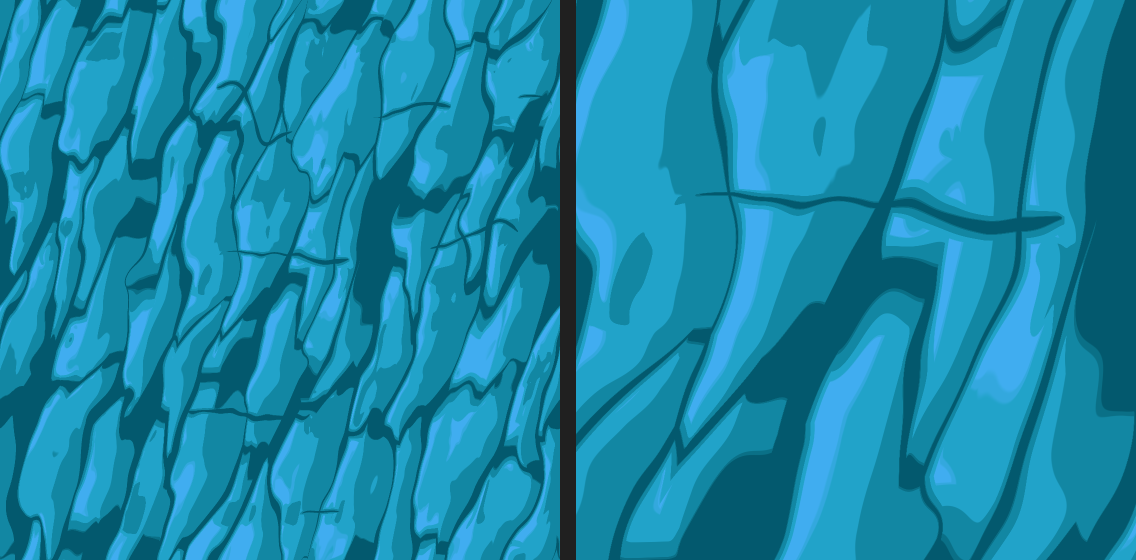
Left, the full canvas; right, a detail of the centre.
This texture is drawn by a WebGL 1 fragment shader. Its source:

```glsl
precision highp float;
uniform vec2 u_resolution;

// Layout: plates per tile, and how many columns the lean crosses per tile
const float COLUMNS = 11.0;
const float ROWS = 4.0;
const float LEAN = 3.0;

// Plate shape, in cells
const float HALF_LENGTH = 0.85;
const float WIDTH_MIN = 0.38;
const float WIDTH_VARY = 0.32;
const float BEND = 0.7;
const float RAGGED = 0.16;
const float CRACK = 0.085;
const float CRACK_SLOPE = 14.0;

// Upper tone limit of each flat colour
const float DEEP_TOP = 0.0;
const float RIM_TOP = 0.06;
const float SHADE_TOP = 0.43;
const float BODY_TOP = 0.77;
const float GLOW_TOP = 0.80;
const float SOFT = 0.006;

const vec3 DEEP = vec3(0.01, 0.35, 0.43);
const vec3 RIM = vec3(0.04, 0.44, 0.53);
const vec3 SHADE = vec3(0.07, 0.53, 0.64);
const vec3 BODY = vec3(0.13, 0.64, 0.79);
const vec3 GLOW = vec3(0.20, 0.66, 0.87);
const vec3 GLINT = vec3(0.25, 0.68, 0.94);

float hash(vec2 p) {
  vec3 a = fract(vec3(p.xyx) * 0.1031);
  a += dot(a, a.yzx + 33.33);
  return fract((a.x + a.y) * a.z);
}

// Wraps a cell of the leaning lattice, refined by scale, into one tile
vec2 wrapCell(vec2 cell, vec2 scale) {
  vec2 period = vec2(COLUMNS, ROWS) * scale;
  float turns = floor((cell.y + 0.5) / period.y);
  cell += turns * vec2(LEAN * scale.x, -period.y);
  cell.x -= period.x * floor((cell.x + 0.5) / period.x);
  return cell;
}

float corner(vec2 cell, vec2 scale, float seed) {
  return hash(wrapCell(cell, scale) + seed);
}

float noise(vec2 q, vec2 scale, float seed) {
  vec2 p = q * scale;
  vec2 c = floor(p);
  vec2 f = fract(p);
  f = f * f * (3.0 - 2.0 * f);
  float low = mix(corner(c, scale, seed), corner(c + vec2(1.0, 0.0), scale, seed), f.x);
  float high = mix(corner(c + vec2(0.0, 1.0), scale, seed), corner(c + 1.0, scale, seed), f.x);
  return mix(low, high, f.y);
}

// x: distance to the plate border, y: signed offset from the plate spine
vec2 plates(vec2 q) {
  vec2 base = floor(q);
  float best = -9.0;
  float second = -9.0;
  float offset = 0.0;
  for (int j = -2; j <= 2; j++) {
    for (int i = -1; i <= 1; i++) {
      vec2 cell = base + vec2(float(i), float(j));
      vec2 id = wrapCell(cell, vec2(1.0));
      vec2 jitter = vec2(hash(id + 11.3), hash(id + 47.7)) - 0.5;
      vec2 d = q - cell - 0.5 - jitter * vec2(0.6, 0.9);
      float width = WIDTH_MIN + WIDTH_VARY * hash(id + 83.1);
      float along = d.y / HALF_LENGTH;
      float score = width * (1.0 - along * along) - abs(d.x);
      if (score > best) {
        second = best;
        best = score;
        offset = d.x;
      } else {
        second = max(second, score);
      }
    }
  }
  return vec2(min(best + 0.14, 0.5 * (best - second)), offset);
}

// Sparse, nearly level cracks across the plates
float fissure(vec2 q) {
  float wobble = 0.5 * noise(q, vec2(1.0), 5.0) + 0.06 * noise(q, vec2(4.0, 8.0), 9.0);
  float d = abs(fract(q.y + wobble) - 0.5);
  float open = smoothstep(0.62, 0.85, noise(q, vec2(1.0, 2.0), 61.0));
  return (d - 0.016 * open) * 25.0 + 1.0 - smoothstep(0.0, 0.3, open);
}

float tone(vec2 uv) {
  vec2 q = vec2(uv.x * COLUMNS - uv.y * LEAN, uv.y * ROWS);
  float bend = noise(q, vec2(1.0, 2.0), 17.0) - 0.5;
  float ragged = noise(q, vec2(4.0, 5.0), 29.0) - 0.5;
  vec2 plate = plates(q + vec2(BEND * bend + RAGGED * ragged, 0.2 * ragged));
  float side = plate.y / (abs(plate.y) + max(plate.x, 0.0) + 0.001);

  // Light from the left, broken by long streaks and shards
  float streak = noise(q, vec2(3.0, 2.0), 37.0) - 0.5;
  float shard = noise(q + 0.3 * ragged, vec2(7.0, 5.0), 53.0) - 0.5;
  float light = 0.5 - 0.45 * side + 0.36 * streak + 0.2 * shard;
  float blotch = noise(q + vec2(0.5 * shard, 0.0), vec2(2.0, 3.0), 71.0);
  light -= 0.4 * smoothstep(0.70, 0.78, blotch);

  // Cracks open wider on the shaded side
  float gape = noise(q, vec2(1.0, 2.0), 97.0) * mix(0.45, 1.5, smoothstep(-0.5, 0.8, side));
  float crack = (plate.x - CRACK * gape) * CRACK_SLOPE;
  return min(max(light, RIM_TOP + 0.03), min(crack, fissure(q)));
}

vec3 over(vec3 below, vec3 above, float limit, float t) {
  return mix(below, above, smoothstep(limit - SOFT, limit + SOFT, t));
}

vec3 flatColour(float t) {
  vec3 c = over(DEEP, RIM, DEEP_TOP, t);
  c = over(c, SHADE, RIM_TOP, t);
  c = over(c, BODY, SHADE_TOP, t);
  c = over(c, GLOW, BODY_TOP, t);
  return over(c, GLINT, GLOW_TOP, t);
}

void main() {
  // Four samples per pixel smooth the edges
  vec3 sum = vec3(0.0);
  for (int j = 0; j < 2; j++) {
    for (int i = 0; i < 2; i++) {
      vec2 shift = vec2(float(i), float(j)) * 0.5 - 0.25;
      sum += flatColour(tone((gl_FragCoord.xy + shift) / u_resolution));
    }
  }
  gl_FragColor = vec4(sum * 0.25, 1.0);
}
```
